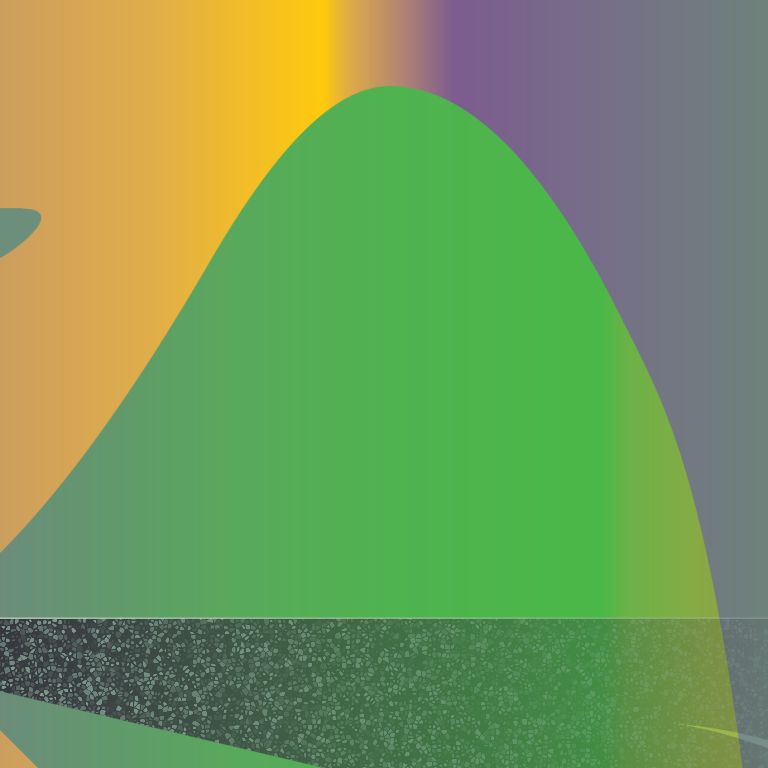
Write a Shadertoy shader that draws this background.

```glsl
// A smooth green hill before a gold-to-violet sky, with a speckled dark band at its foot.

// Gradient stops: rgb and horizontal position
const vec4 SKY[8] = vec4[8](
    vec4(0.80, 0.62, 0.37, 0.00), vec4(0.88, 0.68, 0.29, 0.20),
    vec4(1.00, 0.79, 0.05, 0.42), vec4(0.87, 0.67, 0.28, 0.455),
    vec4(0.68, 0.50, 0.46, 0.53), vec4(0.49, 0.36, 0.56, 0.59),
    vec4(0.46, 0.44, 0.53, 0.80), vec4(0.43, 0.51, 0.48, 1.00));
const vec4 HILL[8] = vec4[8](
    vec4(0.42, 0.55, 0.48, 0.00), vec4(0.38, 0.60, 0.42, 0.15),
    vec4(0.35, 0.66, 0.36, 0.30), vec4(0.31, 0.70, 0.31, 0.50),
    vec4(0.29, 0.72, 0.28, 0.785), vec4(0.41, 0.70, 0.28, 0.815),
    vec4(0.52, 0.67, 0.27, 0.90), vec4(0.57, 0.64, 0.27, 0.97));

// Ridge knots: x, height, slope
const vec3 RIDGE[5] = vec3[5](
    vec3(0.000, 0.280, 1.00), vec3(0.273, 0.659, 1.72),
    vec3(0.508, 0.888, 0.00), vec3(0.807, 0.590, -2.00),
    vec3(0.967, 0.000, -7.50));

const float HILL_CORNER = 0.0495;
const float BLOB_TOP = 0.729;
const float BLOB_HEIGHT = 0.065;
const float BLOB_REACH = 0.094;
const vec3 BLOB_COLOR = vec3(0.42, 0.56, 0.48);
const float BAND_TOP = 0.195;
const float BAND_LEFT = 0.100;
const float BAND_SLOPE = 0.237;
const vec3 BAND_COLOR = vec3(0.20, 0.20, 0.23);
const vec3 CHIP_COLOR = vec3(0.60, 0.74, 0.67);
const float CHIP_CELLS = 160.0;
const vec3 RIM_COLOR = vec3(0.80, 0.86, 0.80);
const float RIM_WIDTH = 0.0018;
const vec2 STREAK_TIP = vec2(0.885, 0.057);
const float STREAK_GAIN = 1.1;

// Antialiased mask of the region where d is positive
float coverage(float d) {
    return clamp(0.5 + d / max(fwidth(d), 1e-6), 0.0, 1.0);
}

vec3 hash3(vec2 p) {
    vec3 q = fract(p.xyx * vec3(0.1031, 0.1030, 0.0973));
    q += dot(q, q.yxz + 33.33);
    return fract((q.xxy + q.yzz) * q.zyx);
}

vec3 ramp(vec4 stops[8], float x) {
    vec3 color = stops[0].rgb;
    for (int i = 1; i < 8; i++) {
        float t = (x - stops[i - 1].w) / (stops[i].w - stops[i - 1].w);
        color = mix(color, stops[i].rgb, clamp(t, 0.0, 1.0));
    }
    return color;
}

// Cubic Hermite curve through the ridge knots, straight beyond the last
float ridgeHeight(float x) {
    float height = RIDGE[4].y + RIDGE[4].z * (x - RIDGE[4].x);
    for (int i = 0; i < 4; i++) {
        vec3 a = RIDGE[i], b = RIDGE[i + 1];
        if (x < a.x || x >= b.x) continue;
        float w = b.x - a.x, t = (x - a.x) / w, s = 1.0 - t;
        height = s * s * ((1.0 + 2.0 * t) * a.y + t * w * a.z)
               + t * t * ((1.0 + 2.0 * s) * b.y - s * w * b.z);
    }
    return height;
}

// Angular stone chips: Voronoi cells of random size and brightness
float chips(vec2 p) {
    vec2 cell = floor(p);
    float nearest = 9.0, second = 9.0;
    vec3 id = vec3(0.0);
    for (int j = -1; j <= 1; j++)
    for (int i = -1; i <= 1; i++) {
        vec2 c = cell + vec2(i, j);
        vec3 h = hash3(c);
        float d = distance(p, c + h.xy);
        if (d < nearest) {
            second = nearest;
            nearest = d;
            id = h;
        } else {
            second = min(second, d);
        }
    }
    float inset = mix(0.05, 0.5, fract(id.z * 7.0));
    float soft = max(0.12, 0.5 * CHIP_CELLS / iResolution.y);
    return smoothstep(inset - soft, inset + soft, second - nearest) * id.z;
}

void mainImage(out vec4 fragColor, in vec2 fragCoord) {
    vec2 p = fragCoord / iResolution.xy;

    // Sky and the leaf-shaped blob at its left edge
    vec3 color = ramp(SKY, p.x);
    float t = clamp((BLOB_TOP - p.y) / BLOB_HEIGHT, 0.0, 1.0);
    float reach = BLOB_REACH * pow(t, 0.22) * pow(1.0 - t, 0.93);
    float blob = coverage(reach - p.x) * coverage(BLOB_TOP - p.y)
               * coverage(p.y - BLOB_TOP + BLOB_HEIGHT);
    color = mix(color, BLOB_COLOR, blob);

    // Hill with its lower left corner cut away
    float hill = coverage(ridgeHeight(p.x) - p.y) * coverage(p.x + p.y - HILL_CORNER);
    color = mix(color, ramp(HILL, p.x), hill);
    vec3 backdrop = color;

    // Speckled band, fading to the right
    float band = coverage(BAND_TOP - p.y) * coverage(p.y - BAND_LEFT + BAND_SLOPE * p.x);
    color = mix(color, BAND_COLOR, band * mix(0.95, 0.15, p.x));
    color = mix(color, CHIP_COLOR, band * chips(p * CHIP_CELLS) * mix(0.8, 0.16, p.x));
    float rim = coverage(0.5 * RIM_WIDTH - abs(p.y - BAND_TOP));
    color = mix(color, RIM_COLOR, rim * mix(0.85, 0.25, p.x));

    // Thin curved streak at the lower right
    float u = p.x - STREAK_TIP.x;
    float spine = STREAK_TIP.y - 0.13 * u - 0.84 * u * u;
    float streak = coverage(0.045 * u - abs(p.y - spine));
    color = mix(color, backdrop * STREAK_GAIN, streak);

    fragColor = vec4(color, 1.0);
}
```
